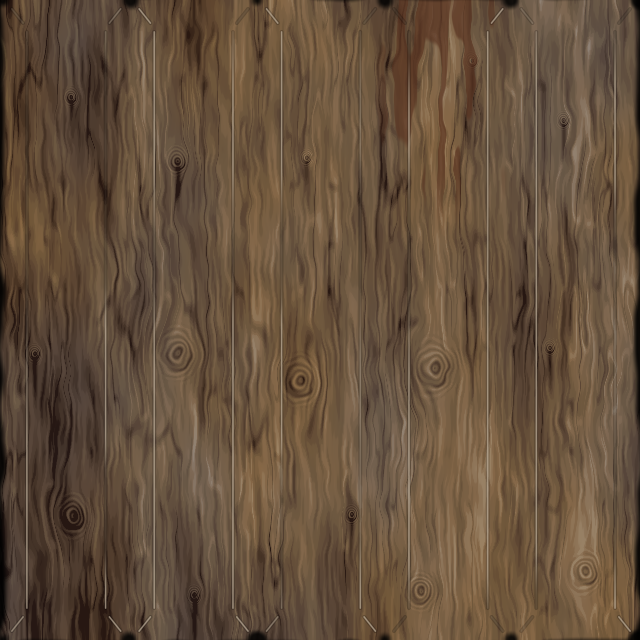
Give the GLSL for this texture, as a WebGL 2 fragment shader.

```glsl
#version 300 es
precision highp float;
// Five weathered vertical wood planks with knots, pale groove lines and dark worn corners.
uniform vec2 u_resolution;
out vec4 fragColor;

const vec3 SOOT = vec3(0.15, 0.09, 0.07);
const vec3 UMBER = vec3(0.27, 0.20, 0.15);
const vec3 BARK = vec3(0.35, 0.27, 0.21);
const vec3 OAK = vec3(0.42, 0.34, 0.25);
const vec3 TAN = vec3(0.50, 0.40, 0.30);
const vec3 PALE = vec3(0.58, 0.50, 0.41);
const vec3 GROOVE = vec3(0.74, 0.68, 0.60);
const vec3 RUST = vec3(0.34, 0.19, 0.12);

const float PLANKS = 5.0;
const float PITCH = 0.199;       // plank width
const float MARGIN = 0.004;      // left edge of the first plank
const float GROOVE_X = 0.0615;   // groove distance from plank centre
const float GROOVE_END = 0.05;   // where the groove turns to the corner

float hash(vec2 p) {
  vec3 q = fract(vec3(p.xyx) * 0.1031);
  q += dot(q, q.yzx + 33.33);
  return fract((q.x + q.y) * q.z);
}

float noise(vec2 p) {
  vec2 i = floor(p), f = fract(p);
  f = f * f * (3.0 - 2.0 * f);
  return mix(mix(hash(i), hash(i + vec2(1, 0)), f.x),
             mix(hash(i + vec2(0, 1)), hash(i + vec2(1, 1)), f.x), f.y);
}

float fbm(vec2 p) {
  float sum = 0.0, amp = 0.5;
  for (int i = 0; i < 4; i++) {
    sum += amp * noise(p);
    p = p * 2.03 + 17.1;
    amp *= 0.5;
  }
  return sum / 0.9375;
}

float segment(vec2 p, vec2 a, vec2 b) {
  vec2 d = b - a;
  return length(p - a - d * clamp(dot(p - a, d) / dot(d, d), 0.0, 1.0));
}

float stroke(float dist, float halfWidth, float soft) {
  return 1.0 - smoothstep(halfWidth - soft, halfWidth + soft, dist);
}

// Thin wandering lines, kept only in patches.
float cracks(vec2 p, float width, float rarity) {
  return stroke(abs(noise(p) - 0.5), width, width) * smoothstep(rarity, rarity + 0.12, noise(p * 0.37 + 40.0));
}

// Tone 0..5 runs from soot to pale wood.
vec3 woodRamp(float t) {
  vec3 c = mix(SOOT, UMBER, clamp(t, 0.0, 1.0));
  c = mix(c, BARK, clamp(t - 1.0, 0.0, 1.0));
  c = mix(c, OAK, clamp(t - 2.0, 0.0, 1.0));
  c = mix(c, TAN, clamp(t - 3.0, 0.0, 1.0));
  return mix(c, PALE, clamp(t - 4.0, 0.0, 1.0));
}

// Returns grain bend (x) and tone change (y) from the knots of one plank.
vec2 knots(vec2 p, float plank, float centre) {
  vec2 result = vec2(0.0);
  for (float i = 0.0; i < 3.0; i++) {
    vec2 id = vec2(plank * 3.7 + 2.0, i * 5.3 + 4.0);
    float h = hash(id + 9.0);
    float size = mix(0.006, 0.022, h * h);
    vec2 c = vec2(centre + 0.10 * (hash(id) - 0.5), (i + 0.2 + 0.6 * hash(id + 3.0)) / 3.0);
    vec2 q = (p - c) * vec2(1.0, 0.8);
    float r = length(q) / size + 0.3 * (noise(p * 70.0) - 0.5);
    result.x -= 1.5 * size * q.x / (length(q) + 0.4 * size) * exp(-0.16 * r * r);
    float rings = sin(r * 15.0 + 2.0 * q.x / size) * (1.0 - smoothstep(0.8, 2.4, r));
    float rim = exp(-30.0 * (r - 1.0) * (r - 1.0)) * smoothstep(-1.2, 0.8, -q.y / size);
    float hole = stroke(r, 0.4, 0.2);
    float across = q.x / 0.004;
    float trail = exp(-across * across) * smoothstep(-0.09, -0.01, q.y)
                * (1.0 - smoothstep(-0.01, 0.004, q.y)) * step(size, 0.011);
    result.y += 0.8 * rings - 1.9 * rim - 1.5 * hole - 2.2 * trail;
  }
  return result;
}

// Broad light and dark areas across the boards.
float boardTone(vec2 p) {
  float tone = mix(2.3, 3.35, smoothstep(0.36, 0.41, p.x + 0.04 * (noise(p * 9.0) - 0.5)));
  tone -= 0.8 * (1.0 - smoothstep(0.05, 0.25, p.x)) * (1.0 - smoothstep(0.48, 0.64, p.y));
  tone -= 0.5 * (1.0 - smoothstep(0.0, 0.3, p.y));
  return tone + 4.2 * (fbm(vec2(p.x * 13.0, p.y * 3.6) + 5.0) - 0.5);
}

void main() {
  vec2 p = gl_FragCoord.xy / u_resolution;
  float soft = 0.7 / min(u_resolution.x, u_resolution.y);
  float plank = clamp(floor((p.x - MARGIN) / PITCH), 0.0, PLANKS - 1.0);
  float centre = MARGIN + (plank + 0.5) * PITCH;
  float side = abs(p.x - centre), endDist = min(p.y, 1.0 - p.y);

  // Grain: wavy streaks that part around the knots
  vec2 knot = knots(p, plank, centre);
  float gx = p.x + knot.x + 0.014 * (noise(p * vec2(14, 9)) - 0.5) + 0.007 * (noise(p * vec2(55, 38)) - 0.5);
  float streak = noise(vec2(gx * 80.0, p.y * 6.0)) - 0.5;
  vec2 fineAt = vec2(gx * 210.0, p.y * 20.0);
  float relief = noise(fineAt) - noise(fineAt + vec2(0.6, 0.3));
  float dark = cracks(vec2(gx * 60.0, p.y * 5.0), 0.04, 0.55) + 0.7 * cracks(fineAt * 0.6 + 9.0, 0.07, 0.5);
  float tone = boardTone(p) + 1.5 * streak + 1.5 * relief - 1.5 * dark + knot.y;
  tone += 0.9 * cracks(fineAt * 0.5 + 70.0, 0.06, 0.55);

  // Dark seams, then crisp steps of tone
  tone -= 0.7 * smoothstep(0.080, 0.0995, side) * noise(vec2(plank, p.y * 6.0));
  float steps = tone * 2.0;
  tone = mix(tone, (floor(steps) + smoothstep(0.35, 0.65, fract(steps))) / 2.0, 0.7);
  vec3 color = woodRamp(tone) * vec3(1.0, 1.01, 1.03);

  // Warm and grey patches, rust streaks on the fourth plank
  color *= 1.0 + (fbm(p * vec2(7, 3) + 80.0) - 0.5) * vec3(0.2, 0.0, -0.45);
  float rustArea = stroke(abs(p.x - 0.69), 0.09, 0.03) * smoothstep(0.62, 0.75, p.y);
  color = mix(color, RUST, 0.65 * rustArea * smoothstep(0.62, 0.7, noise(vec2(gx * 75.0, p.y * 7.0) + 12.0)));

  // Pale grooves with flared ends, worn unevenly
  vec2 bevel = vec2(side, endDist), turn = vec2(GROOVE_X, GROOVE_END);
  float line = min(segment(bevel, turn, vec2(GROOVE_X, 0.5)),
                   segment(bevel, turn + vec2(0.006, -0.014), vec2(0.085, 0.014)));
  float wear = 0.08 + 0.65 * smoothstep(0.25, 0.7, noise(vec2(plank * 9.0 + sign(p.x - centre), p.y * 5.0)));
  color *= 1.0 - 0.2 * stroke(line, 0.003, 0.001);
  color = mix(color, GROOVE, wear * stroke(line, 0.0012, soft));

  // Burnt sides and notches at the plank corners
  float ragged = 0.012 * noise(p * 22.0);
  float border = min(min(p.x, 1.0 - p.x), endDist + 0.01) - ragged;
  float notch = length(vec2(0.0995 - side, endDist)) - ragged;
  color *= mix(0.1, 1.0, smoothstep(-0.008, 0.005, border)) * mix(0.15, 1.0, smoothstep(0.0, 0.012, notch));
  fragColor = vec4(clamp(color, 0.0, 1.0), 1.0);
}
```
